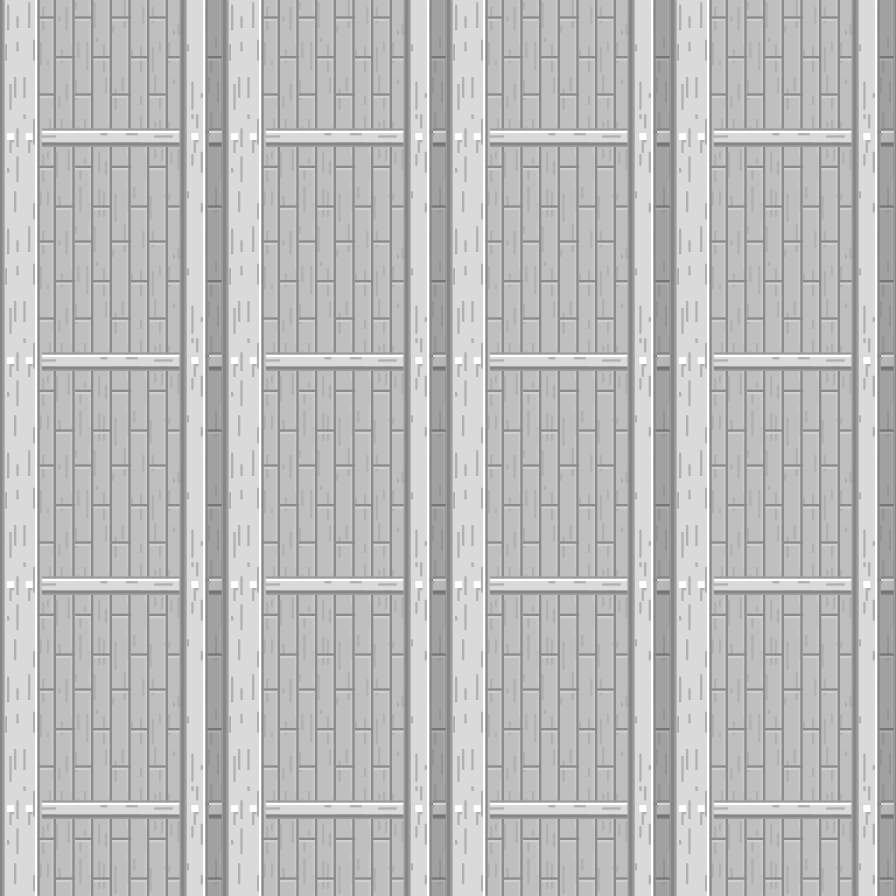
Give the GLSL for this texture, as a Shadertoy shader.

```glsl
// Grey timber wall: staggered vertical planks crossed by rails, with one wide
// and one narrow bolted post per tile. Everything is made of box-filtered
// rectangles and hashed wood-grain dashes, in a 4 x 4 grid of equal tiles.

const float TILES = 4.0;
const float TILE = 192.0;          // design units per tile
const float PLANK = 16.0;          // plank pitch

const vec3 WHITE = vec3(1.0);
const vec3 POST = vec3(0.855);
const vec3 EDGE_LIGHT = vec3(0.81);
const vec3 WOOD = vec3(0.75);
const vec3 GRAIN = vec3(0.69);
const vec3 SHADE = vec3(0.62);
const vec3 SEAM = vec3(0.55);
const vec3 DARK = vec3(0.53);

float hash(vec2 p) {
    vec3 q = fract(p.xyx * vec3(0.1031, 0.1030, 0.0973));
    q += dot(q, q.yzx + 33.33);
    return fract((q.x + q.y) * q.z);
}

// Share of a pixel at x that is covered by the interval a..b
float span(float x, float a, float b, float px) {
    return clamp(min(x + 0.5 * px, b) - max(x - 0.5 * px, a), 0.0, px) / px;
}

// The same interval, repeated with a period
float stripe(float x, float a, float b, float period, float px) {
    float start = 0.5 * (a + b - period);
    return span(mod(x - start, period) + start, a, b, px);
}

float rect(vec2 p, vec2 corner, vec2 size, float px) {
    return stripe(p.x, corner.x, corner.x + size.x, TILE, px)
         * stripe(p.y, corner.y, corner.y + size.y, TILE, px);
}

// One random dash along y in each cell; the pattern wraps at every tile
float grain(vec2 p, vec2 cellSize, float density, float seed, float px) {
    vec2 cell = floor(p / cellSize);
    vec2 local = p - cell * cellSize;
    vec2 id = mod(cell, TILE / cellSize) + seed;
    float len = 4.0 + 2.0 * floor(hash(id + 17.0) * 11.0);
    float left = 2.0 * floor(hash(id + 31.0) * 3.0);
    float top = 2.0 * floor(hash(id + 53.0) * 0.5 * (cellSize.y - len));
    float present = step(hash(id + 71.0), density);
    return present * span(local.x, left, left + 2.0, px)
                   * span(local.y, top, top + len, px);
}

vec3 planks(vec2 p, float px) {
    float odd = mod(floor(p.x / PLANK), 2.0);
    float y = mod(p.y, TILE);
    float nudge = (1.0 - odd) * 2.0 * step(64.0, y) * step(y, 112.0);
    float joint = mix(14.0, 48.0, odd) + nudge;

    vec3 col = mix(WOOD, GRAIN, grain(p, vec2(8.0, 32.0), 0.8, 5.0, px));
    col = mix(col, EDGE_LIGHT, 0.6 * stripe(p.x, 12.0, 14.0, PLANK, px));
    col = mix(col, EDGE_LIGHT, stripe(p.y, joint + 2.0, joint + 4.0, 64.0, px));
    col = mix(col, SEAM, stripe(p.y, joint, joint + 2.0, 64.0, px));
    return mix(col, SEAM, stripe(p.x, 14.0, 16.0, PLANK, px));
}

vec3 addRail(vec3 col, vec2 p, float px) {
    float across = stripe(p.x, 36.0, 154.0, TILE, px)
                 + stripe(p.x, 179.0, 191.0, TILE, px);
    vec3 rail = mix(POST, GRAIN, grain(p.yx - vec2(114.0, 0.0), vec2(8.0, 32.0), 0.8, 9.0, px));
    rail = mix(rail, WHITE, stripe(p.y, 112.0, 114.0, TILE, px));
    col = mix(col, SHADE, across * stripe(p.y, 110.0, 126.0, TILE, px));
    col = mix(col, DARK, across * stripe(p.y, 122.0, 124.5, TILE, px));
    return mix(col, rail, across * stripe(p.y, 112.0, 122.0, TILE, px));
}

// Upright post with a bright right edge
vec3 addPost(vec3 col, vec2 p, float left, float right, float seed, float px) {
    vec3 post = mix(POST, GRAIN, grain(p - vec2(left, 0.0), vec2(8.0, 32.0), 0.75, seed, px));
    post = mix(post, WHITE, stripe(p.x, right - 2.0, right, TILE, px));
    col = mix(col, SHADE, stripe(p.x, left - 6.0, left, TILE, px));
    col = mix(col, DARK, stripe(p.x, left - 5.0, left - 2.0, TILE, px));
    col = mix(col, DARK, stripe(p.x, right, right + 2.0, TILE, px));
    return mix(col, post, stripe(p.x, left, right, TILE, px));
}

vec3 addBolt(vec3 col, vec2 p, float left, float px) {
    col = mix(col, GRAIN, rect(p, vec2(left + 2.0, 120.0), vec2(4.0, 2.0), px));
    col = mix(col, GRAIN, rect(p, vec2(left + 2.0, 122.0), vec2(2.0, 9.0), px));
    return mix(col, WHITE, rect(p, vec2(left, 114.0), vec2(6.0), px));
}

void mainImage(out vec4 fragColor, in vec2 fragCoord) {
    vec2 uv = fragCoord / iResolution.xy;
    vec2 p = vec2(uv.x, 1.0 - uv.y) * TILES * TILE;   // y runs downward
    float px = TILES * TILE / min(iResolution.x, iResolution.y);

    vec3 col = addRail(planks(p, px), p, px);

    // Shaded recess between the two posts
    col *= mix(1.0, 0.84, stripe(p.x, 177.0, 196.0, TILE, px));

    col = addPost(col, p, 4.0, 32.0, 13.0, px);
    col = addPost(col, p, 160.0, 176.0, 27.0, px);

    // Two bolts on the wide post, one on the narrow post
    for (int i = 0; i < 3; i++) {
        float left = i < 2 ? 6.0 + 16.0 * float(i) : 164.0;
        col = addBolt(col, p, left, px);
    }
    fragColor = vec4(col, 1.0);
}
```
